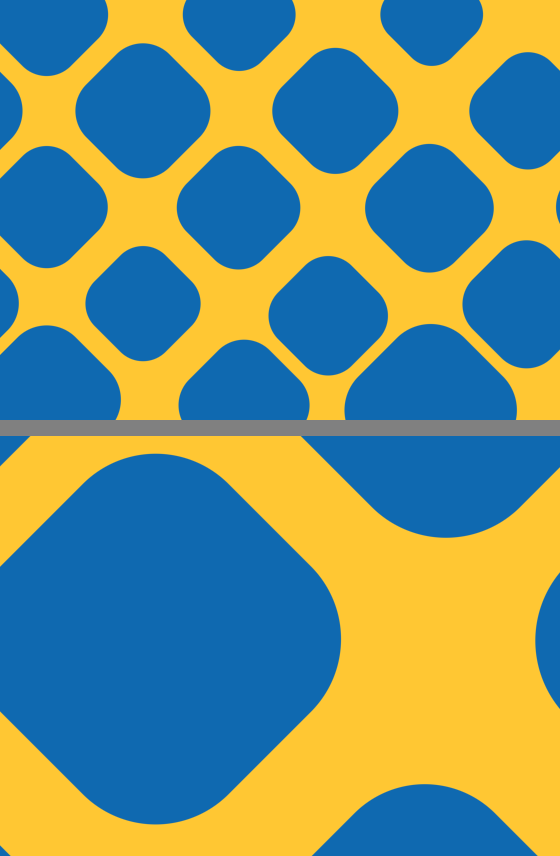
Top, the full canvas; bottom, a detail of the centre.
This pattern is drawn by a Shadertoy shader. Its source:

```glsl
#define STEP 0.2292
#define ORIGIN vec2(0.1111, 0.0347)
#define ROWS 5
#define BASE_SIZE 0.631
#define FLATNESS 0.8695
#define ROUNDING 0.555
#define SAG_CENTRE vec2(3.2, 3.7)
#define SAG_DEPTH 0.197
#define SAG_TWIST 0.0955
#define BLUE vec3(0.06, 0.41, 0.69)
#define YELLOW vec3(1.0, 0.78, 0.2)

// Rounded diamond; reach is the distance from centre to tip.
float diamondDistance(vec2 p, float reach) {
    vec2 turned = abs(vec2(p.x + p.y, p.x - p.y)) * 0.70711;
    float radius = ROUNDING * reach;
    vec2 q = turned - (FLATNESS * reach - radius);
    return length(max(q, 0.0)) + min(max(q.x, q.y), 0.0) - radius;
}

// Local pull that displaces and enlarges the diamonds near its centre.
float sagAmount(vec2 cell) {
    vec2 d = cell - SAG_CENTRE;
    return exp(-0.8 * dot(d, d));
}

vec2 sagOffset(vec2 cell) {
    vec2 d = cell - SAG_CENTRE;
    return sagAmount(cell) * vec2(SAG_TWIST * (2.0 * d.y - d.x), SAG_DEPTH);
}

// Size swells in waves down the rows, with a tilt and bow along each row.
float diamondReach(vec2 cell) {
    float across = cell.x - 2.0;
    float row = cell.y;
    float wave = 0.0553 * sin(1.963 * row - 0.95);
    float tilt = 0.0102 * row - 0.0258 - 0.0136 * sin(2.5 * (row - 2.5));
    float bow = 0.00015 * pow(row, 4.0);
    return BASE_SIZE + wave + tilt * across + bow * across * across
         + 0.06 * sagAmount(cell);
}

void mainImage(out vec4 fragColor, in vec2 fragCoord) {
    // Lattice units, with rows counted from the top.
    vec2 uv = fragCoord / iResolution.y;
    vec2 p = (vec2(uv.x, 1.0 - uv.y) - ORIGIN) / STEP;
    float pixel = 1.0 / (iResolution.y * STEP);

    // Staggered rows; the lowest has one diamond fewer.
    float nearest = 1e3;
    for (int row = 0; row < ROWS; row++) {
        for (int k = 0; k < 4 - row / 4; k++) {
            vec2 cell = vec2(2 * k - row % 2, row);
            vec2 centre = cell + sagOffset(cell);
            nearest = min(nearest, diamondDistance(p - centre, diamondReach(cell)));
        }
    }

    float ground = smoothstep(-0.75 * pixel, 0.75 * pixel, nearest);
    fragColor = vec4(mix(BLUE, YELLOW, ground), 1.0);
}
```
